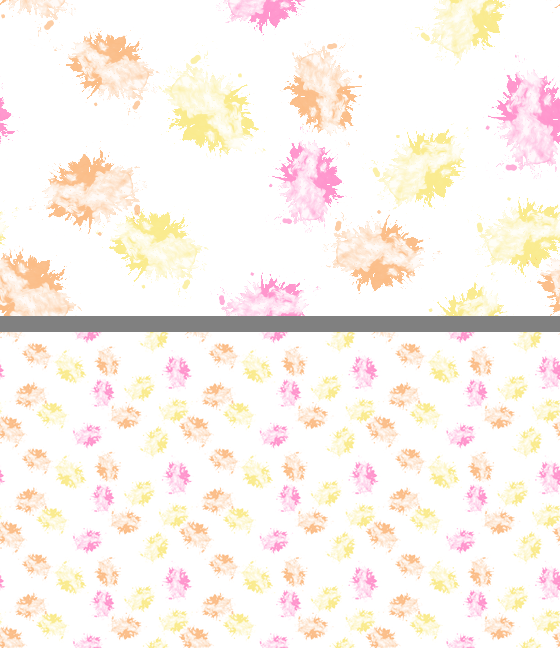
Top: one tile. Bottom: repeated 3 by 3.
Reproduce this pattern procedurally as a Shadertoy shader.

```glsl
// Scattered watercolour blots in orange, yellow and pink on white paper, tiling.

const vec3 PAPER  = vec3(1.0);
const vec3 ORANGE = vec3(0.985, 0.74, 0.53);
const vec3 YELLOW = vec3(0.98, 0.92, 0.55);
const vec3 PINK   = vec3(1.0, 0.58, 0.80);
const int  BLOTS  = 13;
const float MEAN  = 0.44;   // average of the cellular layers

vec2 hash2(vec2 p) {
    vec3 q = fract(p.xyx * vec3(0.1031, 0.1030, 0.0973));
    q += dot(q, q.yzx + 33.33);
    return fract((q.xx + q.yz) * q.zy);
}

mat2 rotation(float angle) {
    float c = cos(angle), s = sin(angle);
    return mat2(c, s, -s, c);
}

// Distance to the nearest of one random point per cell
float cellular(vec2 p) {
    vec2 cell = floor(p), f = p - cell;
    float nearest = 4.0;
    for (int y = -1; y <= 1; y++)
    for (int x = -1; x <= 1; x++) {
        vec2 o = vec2(x, y);
        vec2 d = o + hash2(cell + o + 40.0) - f;
        nearest = min(nearest, dot(d, d));
    }
    return sqrt(nearest);
}

// Three cellular octaves, centred on zero
float puffs(vec2 p) {
    float sum = 0.0, weight = 0.5;
    for (int i = 0; i < 3; i++) {
        sum += weight * (cellular(p) - MEAN);
        p = rotation(0.6) * p * 2.1 + 3.7;
        weight *= 0.6;
    }
    return sum;
}

// Layered sines that bend the pigment
vec2 wobble(vec2 p) {
    return 0.045 * sin(p.yx * 7.0 + vec2(0.0, 2.0))
         + 0.022 * sin(p.yx * 17.0 + p * 9.0)
         + 0.010 * sin(p.yx * 41.0 - p * 23.0);
}

// Stray drop, broken threads and specks beside the head
float splatter(vec2 p, vec2 q, float body) {
    vec2 d = rotation(-0.6) * (q - vec2(0.62, 0.93));
    float drop = 0.75 * smoothstep(1.1, 0.8, length(d / vec2(0.12, 0.07)));
    float reach = smoothstep(0.34, 0.12, length((p - vec2(0.84, 0.92)) * vec2(1.0, 1.3)));
    float thread = smoothstep(0.06, 0.01, abs(cellular(q * 4.5) - 0.5));
    float gaps = smoothstep(0.38, 0.55, cellular(q * 11.0 + 5.0));
    float dot1 = 0.8 * smoothstep(0.04, 0.018, length(q - vec2(0.95, 0.07)));
    float specks = smoothstep(0.13, 0.06, cellular(q * 9.0)) * smoothstep(-0.28, -0.05, body);
    return max(max(drop, 0.5 * reach * thread * gaps), max(dot1, 0.4 * specks));
}

// Pigment amount of one blot; its body spans about -1 to 1 along y
float blot(vec2 p) {
    if (length(p) > 1.6) return 0.0;
    vec2 q = p + wobble(p);
    float cloud = puffs(q * vec2(3.4, 2.3) + 11.0);
    float fringe = puffs(p / max(length(p), 0.01) * 3.0 + q * 1.8);

    // Ragged body and round head
    float body = 1.0 - length(q / vec2(0.68, 0.95)) + 1.3 * fringe - 0.5 * cloud;
    float head = 1.0 - length(p + 0.4 * wobble(p) - vec2(-0.02, 0.68)) / 0.31;
    float cover = smoothstep(0.0, 0.045, max(body, head));

    // Dense lobes on both sides of a pale slanted streak
    float across = q.x - 0.25 * q.y - 0.04;
    float fade = smoothstep(0.0, 0.5, q.y + 0.5 * q.x);
    float lobe = smoothstep(0.0, 0.16, abs(across) - 0.19 - 0.5 * fade + 0.9 * cloud);

    // Cloudy wash with a darker dried rim
    float grain = puffs(q * vec2(6.5, 4.5) + 23.0);
    float wash = 0.40 + 1.1 * cloud + 0.6 * grain - 0.2 * exp(-across * across * 30.0);
    float rim = smoothstep(0.14, 0.02, abs(head - 0.04)) * smoothstep(0.5, 0.8, p.y);
    wash = clamp(wash + 0.22 * rim, 0.07, 0.85);
    float density = mix(wash, 0.97 + 0.15 * grain, lobe);
    return max(cover * density, splatter(p, q, body));
}

// Five orange, five yellow and three pink blots
vec3 inkColour(int i) {
    int rank = (i * 2) % BLOTS;
    return rank < 5 ? ORANGE : rank < 10 ? YELLOW : PINK;
}

void mainImage(out vec4 fragColor, in vec2 fragCoord) {
    vec2 uv = fragCoord / iResolution.xy;
    vec2 aspect = vec2(iResolution.x / iResolution.y, 1.0);
    vec3 colour = PAPER;

    // Jittered lattice on the wrapped canvas
    for (int i = 0; i < BLOTS; i++) {
        float id = float(i);
        vec2 jitter = (hash2(vec2(id, 7.0)) - 0.5) * 0.13 / aspect;
        vec2 centre = id * vec2(1.0, 5.0) / float(BLOTS) + jitter + 0.06;
        vec2 offset = (fract(uv - centre + 0.5) - 0.5) * aspect;
        vec2 pose = hash2(vec2(id, 19.0));
        vec2 local = rotation(6.2832 * pose.x) * offset / mix(0.125, 0.16, pose.y);
        colour *= mix(PAPER, inkColour(i), clamp(blot(local), 0.0, 1.0));
    }
    fragColor = vec4(colour, 1.0);
}
```
